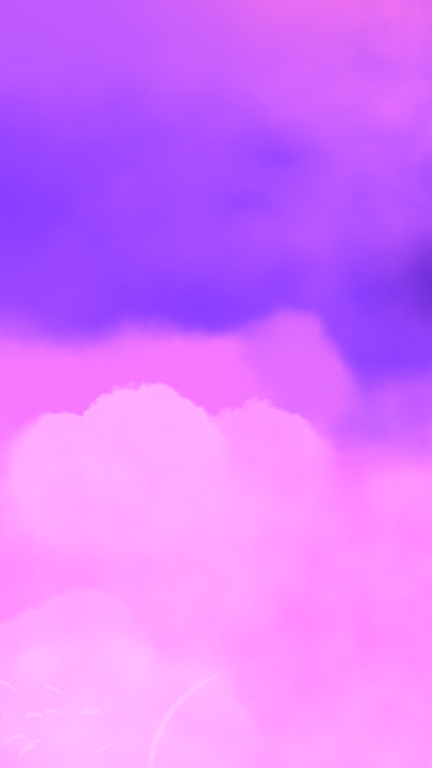
Give the GLSL for this background, as a Shadertoy shader.

```glsl
const vec3 VIOLET = vec3(0.61, 0.28, 1.0);
const vec3 INDIGO = vec3(0.54, 0.24, 1.0);
const vec3 DUSK   = vec3(0.42, 0.17, 0.83);
const vec3 LILAC  = vec3(0.74, 0.35, 1.0);
const vec3 ORCHID = vec3(0.87, 0.42, 1.0);
const vec3 ROSE   = vec3(0.94, 0.44, 0.94);
const vec3 PINK   = vec3(0.97, 0.47, 1.0);
const vec3 CANDY  = vec3(1.0, 0.55, 1.0);
const vec3 BLUSH  = vec3(1.0, 0.66, 1.0);
const vec3 PALE   = vec3(1.0, 0.74, 1.0);

vec2 hash2(vec2 p) {
    p = vec2(dot(p, vec2(127.1, 311.7)), dot(p, vec2(269.5, 183.3)));
    return fract(sin(p) * 43758.5) * 2.0 - 1.0;
}

float gradientNoise(vec2 p) {
    vec2 i = floor(p), f = fract(p), e = vec2(0, 1);
    vec2 u = f * f * f * (f * (f * 6.0 - 15.0) + 10.0);
    float a = dot(hash2(i), f);
    float b = dot(hash2(i + e.yx), f - e.yx);
    float c = dot(hash2(i + e.xy), f - e.xy);
    float d = dot(hash2(i + e.yy), f - e.yy);
    return mix(mix(a, b, u.x), mix(c, d, u.x), u.y);
}

float fbm(vec2 p) {
    float sum = 0.0, amp = 0.5;
    for (int i = 0; i < 4; i++) {
        sum += amp * gradientNoise(p);
        p = mat2(1.6, 1.2, -1.2, 1.6) * p;
        amp *= 0.5;
    }
    return sum;
}

// Soft elliptical falloff
float glow(vec2 p, vec2 center, vec2 size) {
    vec2 q = (p - center) / size;
    return exp(-dot(q, q));
}

// Signed distance to a round billow
float billow(vec2 p, vec2 center, float radius) {
    return length(p - center) - radius;
}

float cover(float d, float softness) {
    return 1.0 - smoothstep(-softness, softness, d);
}

vec3 sky(vec2 p) {
    vec2 q = p + 0.1 * vec2(fbm(p * 4.5), fbm(p * 4.5 + 19.0));
    vec3 col = mix(VIOLET, LILAC, smoothstep(1.36, 1.68, q.y));
    col = mix(col, LILAC, 0.9 * glow(q, vec2(0.8, 1.27), vec2(0.34, 0.22)));
    col = mix(col, ORCHID, 0.75 * glow(q, vec2(0.92, 1.55), vec2(0.36, 0.17)));
    col = mix(col, ROSE, glow(q, vec2(0.8, 1.82), vec2(0.38, 0.16)));
    col = mix(col, INDIGO, 0.8 * glow(q, vec2(0.0, 1.33), vec2(0.18, 0.18)));
    col = mix(col, INDIGO, 0.9 * glow(q, vec2(0.4, 1.07), vec2(0.24, 0.08)));
    col = mix(col, INDIGO, 0.55 * glow(q, vec2(0.64, 1.42), vec2(0.1, 0.05)));
    col = mix(col, INDIGO, 0.55 * glow(q, vec2(0.57, 1.32), vec2(0.08, 0.05)));
    col = mix(col, INDIGO, 0.7 * glow(q, vec2(0.66, 1.13), vec2(0.08, 0.06)));
    col = mix(col, INDIGO, 0.9 * glow(q, vec2(0.9, 1.03), vec2(0.1, 0.17)));
    col = mix(col, DUSK, 0.95 * glow(q, vec2(1.02, 1.12), vec2(0.11, 0.09)));
    col.rg *= 1.0 + 0.16 * fbm(p * vec2(5.0, 6.0) + 7.0) * smoothstep(1.75, 1.55, p.y);
    return col;
}

// Blurred cloud bank along the horizon
vec3 farClouds(vec3 col, vec2 p) {
    vec2 q = p + 0.07 * vec2(fbm(p * 8.0 + 5.0), fbm(p * 8.0 + 23.0));
    float ridge = 1.008 + 0.014 * cos(q.x * 18.0) - 0.1 * smoothstep(0.7, 0.86, q.x);
    float right = smoothstep(0.7, 0.86, q.x) * smoothstep(0.66, 0.82, q.y);
    vec3 tint = mix(PINK, LILAC, 0.85 * right);
    tint = mix(tint, ORCHID, 0.8 * smoothstep(0.92, 1.01, q.y));
    col = mix(col, tint, cover(q.y - ridge, 0.05));
    col = mix(col, ORCHID, 0.8 * cover(billow(q, vec2(0.655, 0.91), 0.135), 0.042));
    col = mix(col, PINK, 0.85 * cover(billow(q, vec2(0.45, 0.82), 0.18), 0.035));
    col.rg *= 1.0 + right * 0.25 * fbm(p * 7.0 + 41.0);
    return mix(col, CANDY, 1.0 - smoothstep(0.58, 0.78, p.y + 0.2 * fbm(p * 6.0)));
}

// Crumbly billows, painted back to front
vec3 nearClouds(vec3 col, vec2 p) {
    vec2 q = p + 0.06 * vec2(fbm(p * 9.0), fbm(p * 9.0 + 31.0));
    float crumbs = 0.022 * (abs(gradientNoise(p * 24.0)) + 0.5 * abs(gradientNoise(p * 50.0))) - 0.006;
    float fade = smoothstep(0.4, 0.68, q.y);
    float d = min(billow(q, vec2(0.93, 0.6), 0.1), billow(q, vec2(0.85, 0.45), 0.14)) - crumbs;
    col = mix(col, mix(CANDY, BLUSH, 0.25), 0.8 * cover(d, 0.035));
    d = billow(q, vec2(0.6, 0.67), 0.175) - crumbs;
    float blur = 0.008 + 0.045 * smoothstep(0.82, 0.68, q.y);
    col = mix(col, mix(CANDY, BLUSH, 0.4), 0.9 * cover(d, blur));
    col = mix(col, BLUSH, 0.85 * cover(billow(q, vec2(0.36, 0.45), 0.31), 0.1));
    d = min(billow(q, vec2(0.335, 0.7), 0.19), billow(q, vec2(0.16, 0.66), 0.165)) - crumbs;
    blur = 0.007 + 0.04 * smoothstep(0.83, 0.6, q.y) + 0.03 * smoothstep(0.15, 0.0, q.x);
    col = mix(col, mix(BLUSH, PALE, 0.1), fade * cover(d, blur));
    col = mix(col, CANDY, 0.9 * glow(q, vec2(0.0, 0.42), vec2(0.26, 0.1)));
    col = mix(col, CANDY, 0.85 * glow(q, vec2(0.8, 0.34), vec2(0.22, 0.22)));
    d = min(billow(q, vec2(0.2, 0.27), 0.145), billow(q, vec2(0.09, 0.23), 0.14)) - crumbs;
    col = mix(col, mix(BLUSH, PALE, 0.15), 0.75 * cover(d, 0.012));
    d = min(billow(q, vec2(0.2, 0.12), 0.2), billow(q, vec2(0.4, 0.05), 0.2)) - crumbs;
    col = mix(col, PALE, 0.55 * cover(d, 0.03));
    col = mix(col, PALE, 0.7 * glow(q, vec2(0.2, 0.03), vec2(0.36, 0.2)));
    col = mix(col, BLUSH, 0.75 * glow(q, vec2(0.85, 0.0), vec2(0.35, 0.18)));
    col.g += (0.1 * fbm(p * 8.0 + 3.0) - 0.5 * crumbs) * smoothstep(0.95, 0.75, p.y);
    return col;
}

// Faint pale arc and scattered curved flecks
float strokes(vec2 p) {
    float width = 0.007 * smoothstep(0.57, 0.4, p.x);
    float d = abs(billow(p, vec2(0.6, -0.02), 0.253)) - width;
    float mask = 0.8 * cover(d, 0.004) * smoothstep(0.57, 0.48, p.x);
    for (int i = 0; i < 11; i++) {
        vec2 jitter = hash2(vec2(float(i), 4.0));
        vec2 q = p - vec2(0.12, 0.12) - jitter * vec2(0.13, 0.08);
        q.y += 0.6 * jitter.y * q.x + 10.0 * q.x * q.x;
        q.x -= clamp(q.x, -0.016, 0.016);
        mask = max(mask, cover(length(q) - 0.003, 0.004));
    }
    return mask;
}

void mainImage(out vec4 fragColor, in vec2 fragCoord) {
    vec2 p = fragCoord / iResolution.xy * vec2(1.0, 16.0 / 9.0);
    vec3 col = nearClouds(farClouds(sky(p), p), p);
    col = mix(col, vec3(1.0, 0.83, 1.0), 0.5 * strokes(p));
    fragColor = vec4(clamp(col, 0.0, 1.0), 1.0);
}
```
